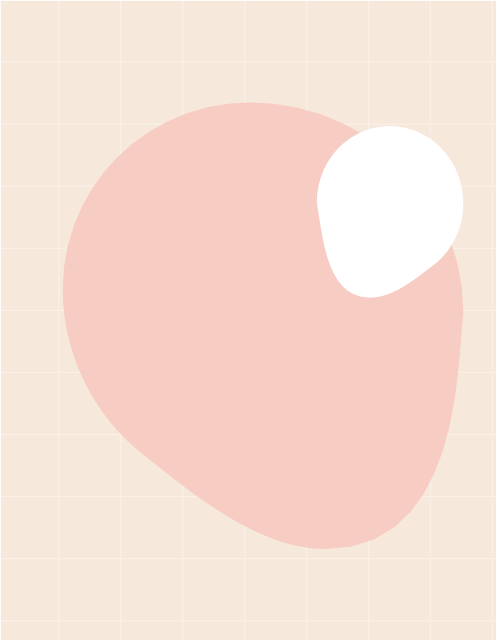
Reproduce this background procedurally as a Shadertoy shader.

```glsl
// A large pink pebble and a small white one on cream paper with a faint grid.
// Each pebble is a closed loop of five cubic curves, walked as short segments
// to get a signed distance; the grid is a repeated distance to lines.

// Point at t on the cubic curve a, b, c, d
vec2 cubic(vec2 a, vec2 b, vec2 c, vec2 d, float t) {
    float s = 1.0 - t;
    return s * s * s * a + 3.0 * s * s * t * b + 3.0 * s * t * t * c + t * t * t * d;
}

// Signed distance to a loop of five curves, negative inside
float pebble(vec2 p, vec2 knots[15]) {
    const int STEPS = 14;
    float nearest = 1e3;
    float side = 1.0;
    vec2 from = knots[0];
    for (int curve = 0; curve < 5; curve++) {
        int k = curve * 3;
        for (int i = 1; i <= STEPS; i++) {
            vec2 to = cubic(knots[k], knots[k + 1], knots[k + 2], knots[(k + 3) % 15],
                            float(i) / float(STEPS));
            vec2 edge = to - from;
            vec2 rel = p - from;
            vec2 gap = rel - edge * clamp(dot(rel, edge) / dot(edge, edge), 0.0, 1.0);
            nearest = min(nearest, dot(gap, gap));
            // Flip the side at each edge crossed by a ray to the right
            if ((from.y > p.y) != (to.y > p.y) &&
                rel.x < edge.x * rel.y / edge.y) side = -side;
            from = to;
        }
    }
    return side * sqrt(nearest);
}

// Distance to the closest of evenly spaced lines
float lineDistance(float x, float spacing) {
    return abs(mod(x + 0.5 * spacing, spacing) - 0.5 * spacing);
}

// Soft coverage of a shape from its signed distance
float cover(float d, float pixel) {
    return 1.0 - smoothstep(-0.6 * pixel, 0.6 * pixel, d);
}

void mainImage(out vec4 fragColor, in vec2 fragCoord) {
    // Canvas height is one unit
    vec2 p = fragCoord / iResolution.y;
    float pixel = 1.0 / iResolution.y;

    // Cream paper with thin pale grid lines
    vec3 color = vec3(0.965, 0.91, 0.857);
    float grid = min(lineDistance(p.x + 0.005, 0.0968), lineDistance(1.0 - p.y, 0.097));
    color = mix(color, vec3(0.985, 0.95, 0.918), 0.8 * cover(grid - 0.001, pixel));

    // White rim along the left and top
    color = mix(color, vec3(1.0), 0.8 * cover(min(p.x, 1.0 - p.y) - 0.0015, pixel));

    // Large pink pebble, clockwise from its top
    float large = pebble(p, vec2[15](
        vec2(0.391, 0.840), vec2(0.574, 0.840), vec2(0.724, 0.693),
        vec2(0.724, 0.512), vec2(0.714, 0.427), vec2(0.720, 0.142),
        vec2(0.508, 0.142), vec2(0.404, 0.142), vec2(0.299, 0.229),
        vec2(0.215, 0.297), vec2(0.146, 0.354), vec2(0.098, 0.447),
        vec2(0.098, 0.548), vec2(0.098, 0.710), vec2(0.229, 0.840)));
    color = mix(color, vec3(0.969, 0.804, 0.765), cover(large, pixel));

    // Small white pebble, clockwise from its top
    float small = pebble(p, vec2[15](
        vec2(0.609, 0.803), vec2(0.673, 0.803), vec2(0.724, 0.749),
        vec2(0.724, 0.681), vec2(0.724, 0.646), vec2(0.708, 0.613),
        vec2(0.684, 0.591), vec2(0.651, 0.566), vec2(0.616, 0.535),
        vec2(0.578, 0.535), vec2(0.512, 0.535), vec2(0.505, 0.622),
        vec2(0.495, 0.684), vec2(0.495, 0.750), vec2(0.546, 0.803)));
    color = mix(color, vec3(1.0), cover(small, pixel));

    fragColor = vec4(color, 1.0);
}
```
